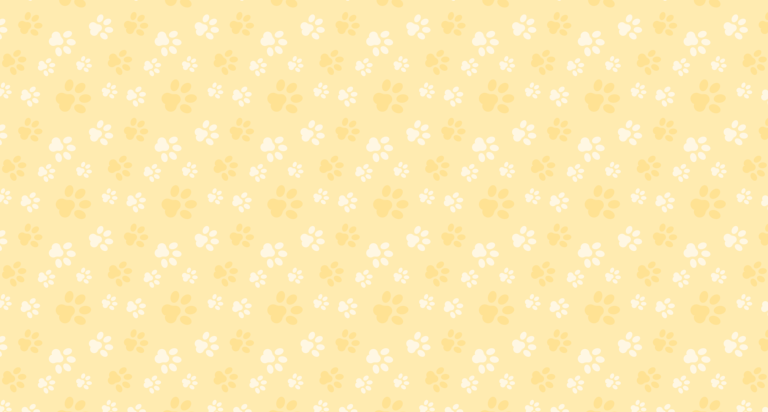
Write a Shadertoy shader that draws this pattern.

```glsl
// Seamless wallpaper of pale and golden paw prints scattered on a cream ground.

const float REPEATS_ACROSS = 7.26;
const int PAW_COUNT = 9;
const int GOLD_COUNT = 3;   // the first paws are gold, the rest are pale

const vec3 CREAM = vec3(1.00, 0.92, 0.69);
const vec3 GOLD  = vec3(1.00, 0.885, 0.575);
const vec3 PALE  = vec3(1.00, 0.97, 0.89);

// Paws of one tile: centre x, centre y (downwards), half size, heading in degrees
const vec4 PAWS[PAW_COUNT] = vec4[PAW_COUNT](
    vec4(0.692, 0.923, 0.172,  25.0),
    vec4(0.285, 0.233, 0.118,  22.0),
    vec4(0.134, 0.586, 0.120, -12.0),
    vec4(0.587, 0.402, 0.131, -27.0),
    vec4(0.955, 0.259, 0.120,  12.0),
    vec4(0.440, 0.632, 0.086, -12.0),
    vec4(0.794, 0.609, 0.077,  15.0),
    vec4(0.036, 0.859, 0.077,  15.0),
    vec4(0.287, 0.910, 0.096, -12.0));

vec2 rotate(vec2 p, float angle) {
    float c = cos(angle), s = sin(angle);
    return vec2(c * p.x - s * p.y, s * p.x + c * p.y);
}

float smoothMin(float a, float b, float k) {
    float h = max(k - abs(a - b), 0.0) / k;
    return min(a, b) - 0.25 * h * h * k;
}

// Approximate distance to an ellipse with the given radii
float ellipse(vec2 p, vec2 radii) {
    float k0 = length(p / radii);
    float k1 = length(p / (radii * radii));
    return k0 * (k0 - 1.0) / max(k1, 0.001);
}

float toe(vec2 p, vec2 centre, float tilt) {
    return ellipse(rotate(p - centre, -tilt), vec2(0.33, 0.23));
}

// Unit paw heading along +x, mirrored about its axis
float paw(vec2 p) {
    p.y = abs(p.y);
    float heel = length(p - vec2(-0.60, 0.22)) - 0.32;
    float tip = length(p - vec2(-0.21, 0.0)) - 0.28;
    float pad = smoothMin(heel, tip, 0.20);
    float outerToe = toe(p, vec2(0.08, 0.71), 0.85);
    float innerToe = toe(p, vec2(0.57, 0.32), 0.30);
    return min(pad, min(outerToe, innerToe));
}

float coverage(float dist, float softness) {
    return 1.0 - smoothstep(-softness, softness, dist);
}

void mainImage(out vec4 fragColor, in vec2 fragCoord) {
    // Tile units, measured from the top left corner
    float pixel = REPEATS_ACROSS / iResolution.x;
    vec2 p = vec2(fragCoord.x, iResolution.y - fragCoord.y) * pixel;

    vec3 color = CREAM;
    for (int i = 0; i < PAW_COUNT; i++) {
        vec4 print = PAWS[i];
        vec2 local = p - print.xy;
        local -= round(local);      // nearest repeat of this paw
        local.y = -local.y;
        local = rotate(local, -radians(print.w)) / print.z;

        float dist = paw(local) * print.z;
        vec3 ink = i < GOLD_COUNT ? GOLD : PALE;
        color = mix(color, ink, coverage(dist, 0.85 * pixel));
    }
    fragColor = vec4(color, 1.0);
}
```
